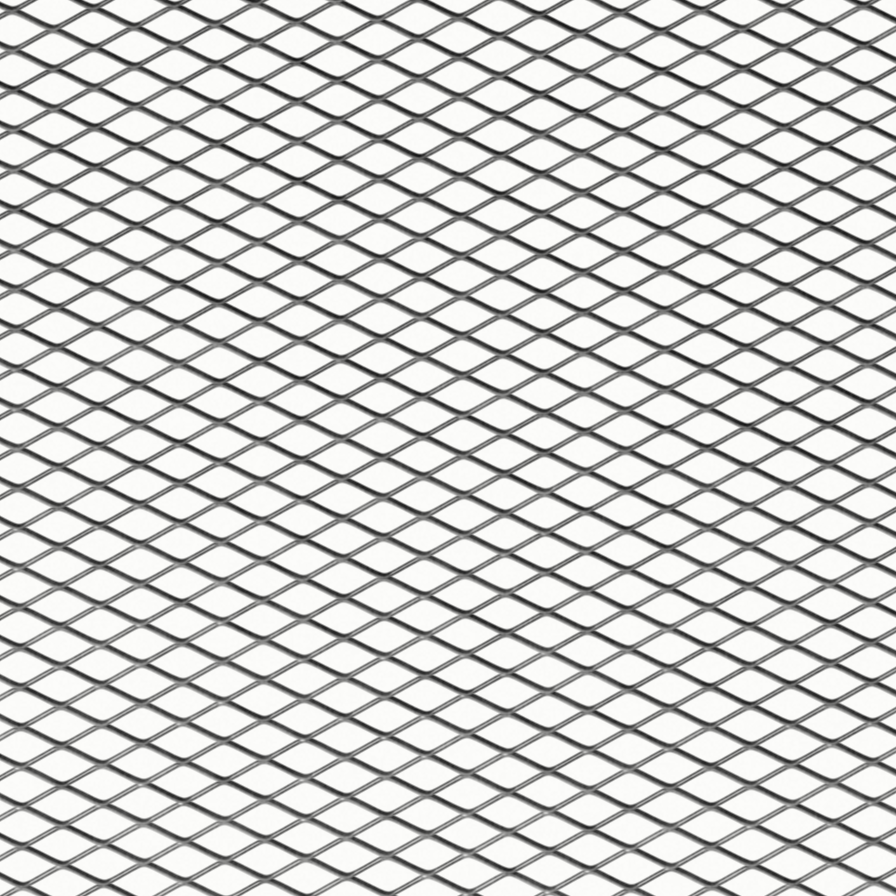
A Shadertoy shader for this pattern:

```glsl
// Expanded metal mesh on a white ground: wavy strands in counterphase meet at
// flat bonds, on a lattice of 11 by 22.5 openings that is tilted slightly.
// Falling limbs are thick and dark, rising limbs thinner with a bright ridge.

const float TAU = 6.2831853;
const vec2 REPEATS = vec2(11.05, 22.5);

float hash(vec2 p) {
    p = fract(p * vec2(0.1031, 0.1137));
    p += dot(p, p.yx + 33.33);
    return fract((p.x + p.y) * p.x * 91.7);
}

float noise(vec2 p) {
    vec2 i = floor(p), f = fract(p);
    f = f * f * (3.0 - 2.0 * f);
    return mix(mix(hash(i), hash(i + vec2(1, 0)), f.x),
               mix(hash(i + vec2(0, 1)), hash(i + vec2(1, 1)), f.x), f.y);
}

// Triangle wave with rounded tips, from -1 to 1
float roundedWave(float u) {
    return asin(0.94 * cos(TAU * u)) / asin(0.94);
}

// Returns grey level and coverage of one strand
vec2 strand(vec2 cell, float index, float wear, float blur) {
    float side = mod(index, 2.0) < 0.5 ? 1.0 : -1.0;
    float center = 0.5 * index + side * 0.225 * roundedWave(cell.x);
    float offset = (cell.y - center) / REPEATS.y;

    float rising = smoothstep(-0.45, 0.45, -side * sin(TAU * cell.x));
    float bond = smoothstep(0.78, 1.0, abs(cos(TAU * cell.x)));
    float vary = noise(vec2(cell.x * 4.0, index * 7.3 + 200.0)) - 0.5;
    float halfWidth = mix(0.0039, 0.0032, rising) * (1.0 + 0.16 * vary);
    float t = clamp(offset / halfWidth, -1.0, 1.0);

    // Limb profiles: dark upper face, bright ridge, capped bond
    float falling = mix(0.57, 0.20, smoothstep(-0.8, 0.25, t));
    float ridge = 0.31 + (0.27 + 0.12 * wear) * exp(-pow((t - 0.05) * 2.1, 2.0));
    float cap = mix(0.50, 0.17, smoothstep(-0.5, 0.3, t));
    float shade = mix(mix(falling, ridge, rising), cap, 0.75 * bond);
    shade += 0.14 * vary + 0.06 * (wear - 0.4);

    return vec2(shade, 1.0 - smoothstep(-blur, blur, abs(offset) - halfWidth));
}

void mainImage(out vec4 fragColor, in vec2 fragCoord) {
    vec2 p = fragCoord / iResolution.y;
    float blur = max(0.0017, 0.8 / iResolution.y);

    // Tilted lattice coordinates, one unit per opening
    vec2 d = p - vec2(0.5173, 0.5251);
    vec2 cell = vec2(d.x + 0.012 * d.y, d.y - 0.029 * d.x) * REPEATS;

    // Wear grows toward the lower left
    float wear = smoothstep(-0.1, 1.0, 1.0 - p.y - 0.35 * p.x);
    float grey = 0.985;

    // Upper strands overlap lower ones
    float nearest = round(2.0 * cell.y);
    for (float k = -1.0; k <= 1.0; k++) {
        vec2 s = strand(cell, nearest + k, wear, blur);
        grey = mix(grey, s.x, s.y);
    }

    // Small glints beside some bonds
    float column = round(2.0 * cell.x);
    float row = round(cell.y - 0.25 - 0.5 * column);
    vec2 bondCenter = vec2(0.5 * column, 0.25 + 0.5 * column + row);
    vec2 q = (cell - bondCenter) / REPEATS;
    float seed = hash(vec2(column, row) + 80.0);
    q -= vec2(mix(-0.011, -0.003, seed), -0.0018);
    float glint = exp(-dot(q * vec2(330, 720), q * vec2(330, 720)));
    grey = mix(grey, 0.88, glint * wear * smoothstep(0.2, 0.8, seed));

    // Faint grain, strongest in the metal
    grey += (noise(p * 380.0) - 0.5) * mix(0.07, 0.01, smoothstep(0.5, 0.95, grey));
    fragColor = vec4(clamp(grey, 0.0, 1.0) * vec3(1.0, 1.0, 0.992), 1.0);
}
```
